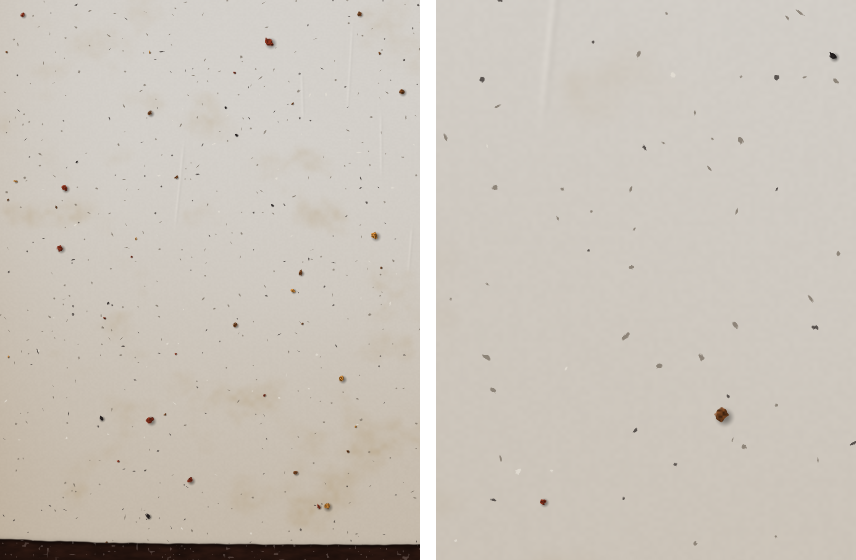
Left: the whole. Right: its middle third, enlarged.
This texture is drawn by a WebGL 1 fragment shader. Its source:

```glsl
precision highp float;
// Pale, lightly stained board strewn with crumbs and specks, above a dark brown edge.

uniform vec2 u_resolution;

// Lengths are in canvas widths.
const vec3 BOARD_COOL = vec3(0.830, 0.815, 0.793);
const vec3 BOARD_WARM = vec3(0.768, 0.722, 0.660);
const vec3 STAIN = vec3(0.70, 0.61, 0.46);
const vec3 UNDERSIDE = vec3(0.13, 0.07, 0.05);
const vec3 AMBER = vec3(0.66, 0.43, 0.17);
const vec3 BROWN = vec3(0.40, 0.23, 0.11);
const vec3 RUST = vec3(0.46, 0.17, 0.10);
const vec3 CHAR = vec3(0.13, 0.11, 0.11);
const vec3 DUST = vec3(0.47, 0.43, 0.38);
const vec2 SHADOW_SHIFT = vec2(0.55, -0.45);
const float EDGE_HEIGHT = 0.036;
const float STAIN_STRENGTH = 0.34;
const int SCRATCHES = 5;

float hash(vec2 p) {
  return fract(sin(dot(p, vec2(127.1, 311.7))) * 43758.5453);
}

float noise(vec2 p) {
  vec2 i = floor(p), f = fract(p);
  f = f * f * (3.0 - 2.0 * f);
  return mix(mix(hash(i), hash(i + vec2(1.0, 0.0)), f.x),
             mix(hash(i + vec2(0.0, 1.0)), hash(i + 1.0), f.x), f.y);
}

float fbm(vec2 p) {
  float sum = 0.0, gain = 0.5;
  for (int i = 0; i < 4; i++) {
    sum += gain * noise(p);
    p = p * 2.03 + 17.3;
    gain *= 0.5;
  }
  return sum;
}

vec3 crumbColour(float pick) {
  vec3 c = mix(BROWN, AMBER, step(0.34, pick));
  c = mix(c, RUST, step(0.62, pick));
  return mix(c, CHAR, step(0.80, pick));
}

// One crumb at most per cell; dusty = 1 gives flat grey specks without shadow.
vec3 scatter(vec3 col, vec2 p, float cell, float density, vec2 radii,
             float stretch, float dusty, float seed) {
  float aa = 0.8 / u_resolution.x;
  vec2 id = floor(p / cell) + seed;
  float size = hash(id + 5.1);
  float r = mix(radii.x, radii.y, size * size);
  vec2 jitter = 0.18 + 0.64 * vec2(hash(id + 1.7), hash(id + 9.2));
  vec2 q = (fract(p / cell) - jitter) * cell;
  float present = step(hash(id + 3.3), density);

  // Soft shadow away from the light at the upper left
  float shade = smoothstep(1.9, 0.3, length(q - SHADOW_SHIFT * r) / r);
  col *= 1.0 - 0.38 * present * (1.0 - dusty) * shade;

  // Turned, stretched body with a ragged outline
  float a = 6.2832 * hash(id + 7.9);
  float ratio = 1.0 + stretch * pow(hash(id + 4.4), 2.0);
  vec2 t = mat2(cos(a), -sin(a), sin(a), cos(a)) * q;
  t *= vec2(1.0 / sqrt(ratio), sqrt(ratio));
  float outline = r * (0.65 + 0.65 * noise(t / r * 1.6 + id * 3.7));
  float cover = smoothstep(aa, -aa, length(t) - outline) * present;

  // Grainy surface, lit from the upper left
  float pick = hash(id + 6.6);
  float light = 0.60 + 0.75 * noise(q / r * 2.8 + id) - 0.22 * dot(q / r, SHADOW_SHIFT);
  vec3 grey = mix(DUST, CHAR, 0.8 * step(0.72, pick));
  grey = mix(grey, vec3(0.90, 0.88, 0.84), step(pick, 0.08));
  vec3 body = mix(crumbColour(pick) * light, grey, dusty);
  return mix(col, body, cover * mix(1.0, 0.75, dusty));
}

// Faint near-vertical scratches with a bright and a dark side
float scratches(vec2 p) {
  float relief = 0.0;
  for (int i = 0; i < SCRATCHES; i++) {
    vec2 id = vec2(float(i), 23.0);
    vec2 q = p - vec2(hash(id), 0.45 + 0.8 * hash(id + 2.0));
    q.x -= q.y * (0.20 * hash(id + 4.0) - 0.04);
    float halfLength = 0.04 + 0.08 * hash(id + 6.0);
    float along = smoothstep(halfLength, 0.5 * halfLength, abs(q.y));
    float x = q.x / 0.0028;
    relief += along * (exp(-x * x) - 0.7 * exp(-(x - 1.6) * (x - 1.6)));
  }
  return relief;
}

void main() {
  vec2 p = gl_FragCoord.xy / u_resolution.x;
  vec2 uv = gl_FragCoord.xy / u_resolution;

  // Board: cool above, warm below, dimmer at the left side
  float cool = smoothstep(-0.15, 0.85, uv.y) - 0.35 * exp(-uv.x * 7.0);
  vec3 col = mix(BOARD_WARM, BOARD_COOL, cool + 0.12 * (fbm(p * 3.0) - 0.5));
  col += 0.012 * (noise(p * 260.0) - 0.5) + 0.025 * scratches(p);

  // Yellowish smears, stronger in the lower half
  float smear = smoothstep(0.56, 0.82, fbm(p * vec2(6.5, 7.5) + 4.0));
  smear *= (0.45 + 0.9 * noise(p * 70.0)) * mix(1.0, 0.5, uv.y);
  col = mix(col, STAIN, STAIN_STRENGTH * smear);

  // Dust, small grains, then large crumbs
  float clump = 0.5 + fbm(p * 4.0 + 31.0);
  col = scatter(col, p, 0.028, 0.25 * clump, vec2(0.0009, 0.0027), 3.0, 1.0, 11.0);
  col = scatter(col, p + 0.013, 0.041, 0.13 * clump, vec2(0.0012, 0.0030), 3.5, 1.0, 47.0);
  col = scatter(col, p, 0.074, 0.18, vec2(0.0022, 0.0052), 1.5, 0.0, 83.0);
  col = scatter(col, p + 0.05, 0.150, 0.26, vec2(0.0055, 0.0115), 0.9, 0.0, 129.0);

  // Dark strip below the slightly uneven board edge
  float edge = EDGE_HEIGHT + 0.015 * exp(-4.0 * p.x) + 0.002 * (noise(p.xx * 35.0) - 0.5);
  float below = edge - p.y;
  col *= 1.0 - 0.12 * exp(-max(-below, 0.0) / 0.004);
  vec3 strip = UNDERSIDE * (0.65 + 0.7 * fbm(p * vec2(30.0, 80.0)));
  strip *= mix(0.6, 1.1, smoothstep(0.0, 0.012, below));
  strip += 0.16 * smoothstep(0.82, 0.95, noise(p * 150.0));
  float soft = 1.0 / u_resolution.x;
  gl_FragColor = vec4(mix(col, strip, smoothstep(-soft, soft, below)), 1.0);
}
```
